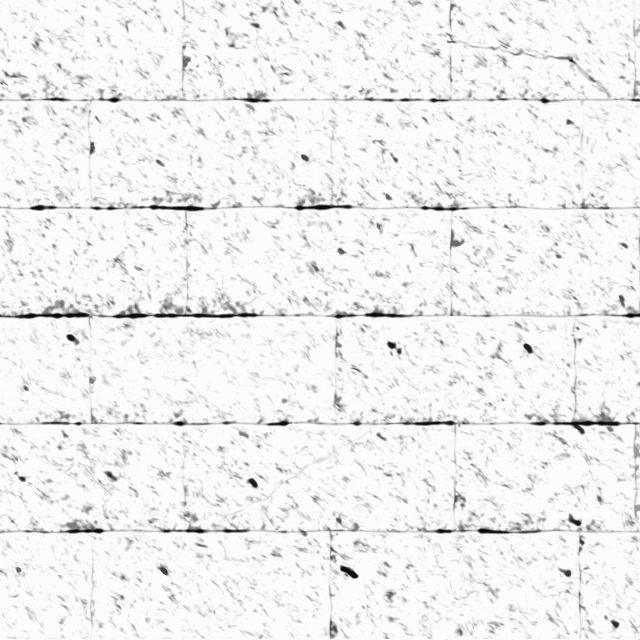
A WebGL 1 fragment shader for this texture map:

```glsl
precision highp float;
// Whitewashed block wall: six courses of rough stone with dark, broken joints.
uniform vec2 u_resolution;

const float COURSE_HEIGHT = 0.1685;
const float COURSE_OFFSET = 0.0012;
const float PAINT_WHITE = 0.988;

float hash1(vec2 p) {
  vec3 q = fract(p.xyx * 0.1031);
  q += dot(q, q.yzx + 33.33);
  return fract((q.x + q.y) * q.z);
}

vec2 hash2(vec2 p) {
  vec3 q = fract(p.xyx * vec3(0.1031, 0.1030, 0.0973));
  q += dot(q, q.yzx + 33.33);
  return fract((q.xx + q.yz) * q.zy);
}

float cornerSlope(vec2 cell, vec2 local, vec2 corner) {
  return dot(hash2(cell + corner) * 2.0 - 1.0, local - corner);
}

// Gradient noise centred on zero
float noise(vec2 p) {
  vec2 i = floor(p), f = fract(p);
  vec2 w = f * f * (3.0 - 2.0 * f);
  float low = mix(cornerSlope(i, f, vec2(0.0)), cornerSlope(i, f, vec2(1.0, 0.0)), w.x);
  float high = mix(cornerSlope(i, f, vec2(0.0, 1.0)), cornerSlope(i, f, vec2(1.0)), w.x);
  return mix(low, high, w.y);
}

// Axes along and across the falling diagonal of the stone
vec2 grainAxes(vec2 p) {
  return vec2(dot(p, vec2(0.8, -0.6)), dot(p, vec2(0.6, 0.8)));
}

float band(float distanceToLine, float halfWidth, float soft) {
  return 1.0 - smoothstep(halfWidth - soft, halfWidth + soft, abs(distanceToLine));
}

float cover(float ink, float layer) {
  return 1.0 - (1.0 - ink) * (1.0 - clamp(layer, 0.0, 1.0));
}

// Shallow chisel marks, heavier where density is high
float stoneGrain(vec2 p, float density) {
  vec2 warp = 0.012 * vec2(noise(p * 24.0), noise(p * 24.0 + 57.3));
  vec2 q = grainAxes(p + warp) * vec2(32.0, 60.0) + 40.0;
  float relief = 0.55 * noise(q) + 0.6 * noise(q * 2.1 + 13.7) + 0.5 * noise(q * 4.2 + 71.1);
  float depth = max(relief * 6.0 * density + 0.6 * noise(p * 9.0 + 5.0) - 0.1, 0.0);
  return min(0.07 * pow(depth, 1.65), 0.6);
}

// Sparse deep holes, at most one per scatter cell
float deepPits(vec2 p, float soft) {
  vec2 cell = floor(p * 14.0);
  vec2 centre = 0.5 + (hash2(cell + 19.0) - 0.5) * 0.3;
  vec2 g = grainAxes(fract(p * 14.0) - centre) / 14.0;
  float chance = hash1(cell + 83.0), big = hash1(cell + 31.0);
  float radius = mix(0.001, 0.0045, big * big);
  float d = length(g * vec2(0.45, 1.1)) + 0.009 * noise(p * 95.0) - radius;
  return step(0.82, chance) * mix(0.5, 0.95, big) * (1.0 - smoothstep(-soft, soft + 0.002, d));
}

// Bed joint: thin line, black gaps and a ragged pale smear above
float bedJoint(vec2 p, float course, float soft) {
  float above = p.y - course * COURSE_HEIGHT - COURSE_OFFSET;
  above += 0.004 * noise(vec2(p.x * 18.0, course * 5.3 + 0.4));
  float gap = noise(vec2(p.x * 7.0, course * 3.7 + 0.5));
  gap += 0.7 * noise(vec2(p.x * 26.0, course * 9.1 + 0.3));
  gap += 0.4 * noise(vec2(p.x * 64.0, course * 2.3 + 0.7));
  float halfWidth = mix(0.0011, 0.0028, smoothstep(0.0, 0.32, gap));
  halfWidth *= 1.0 + 1.2 * noise(vec2(p.x * 80.0, course + 0.6));
  float line = mix(0.25, 0.95, smoothstep(-0.1, 0.25, gap)) * band(above, halfWidth, soft + 0.0006);
  float clump = noise(p * vec2(48.0, 70.0)) + 0.8 * noise(p * 130.0);
  float smear = 0.5 * smoothstep(0.0, 0.7, clump + 0.6 * gap + 0.12 - above * 16.0);
  smear *= smoothstep(-soft, soft, above);
  return cover(line, smear) * step(0.5, course);
}

float headJointX(float course, float index) {
  float even = 0.14 + 0.382 * index;
  float odd = 0.288 + 0.355 * index + 0.06 * (1.0 - abs(index - 1.0));
  return mix(even, odd, mod(course, 2.0)) + 0.016 * (hash1(vec2(course, index) + 7.0) - 0.5);
}

// Head joint: faint upright line with chips on its right side
float headJoint(vec2 p, float x, float strength, float soft) {
  float side = p.x - x + 0.006 * noise(vec2(p.y * 28.0, x * 40.0));
  float wear = noise(vec2(p.y * 25.0, x * 31.0)) + 0.5 * noise(vec2(p.y * 70.0, x * 17.0));
  float line = mix(0.08, 0.5, smoothstep(-0.15, 0.3, wear)) * band(side, 0.0012, soft + 0.0005);
  float detail = noise(p * vec2(60.0, 75.0)) + 0.7 * noise(p * 140.0);
  float chips = 0.75 * smoothstep(0.05, 0.6, wear + detail - side * 22.0);
  return strength * cover(line, chips * smoothstep(-soft, soft, side));
}

float crack(vec2 p, vec2 a, vec2 b, float halfWidth, float soft) {
  vec2 along = b - a;
  p += 0.014 * vec2(noise(p * 30.0), noise(p * 30.0 + 21.0));
  p += 0.006 * vec2(noise(p * 90.0), noise(p * 90.0 + 33.0));
  float t = clamp(dot(p - a, along) / dot(along, along), 0.0, 1.0);
  float broken = smoothstep(-0.2, 0.3, noise(p * 50.0));
  return mix(0.2, 1.0, broken) * band(length(p - a - along * t), halfWidth, soft + 0.0008);
}

void main() {
  vec2 p = gl_FragCoord.xy / u_resolution;
  float soft = max(1.0 / u_resolution.y, 0.0016);
  float level = (p.y - COURSE_OFFSET) / COURSE_HEIGHT;
  float course = floor(level);

  // Head joints, counting the blocks passed from the left
  float ink = 0.0, block = 0.0;
  for (int i = 0; i < 3; i++) {
    float x = headJointX(course, float(i));
    float strength = mix(0.3, 1.0, hash1(vec2(course, float(i)) + 41.0));
    ink = cover(ink, headJoint(p, x, strength, soft));
    block += step(x, p.x);
  }

  // Stone face, left cleaner under each bed joint
  float density = mix(0.85, 1.12, hash1(vec2(block, course) + 3.0));
  float clean = smoothstep(0.0, 0.09, 1.0 - fract(level));
  ink = cover(ink, stoneGrain(p, density) * clean);
  ink = cover(ink, deepPits(p, soft));
  ink = cover(ink, bedJoint(p, floor(level + 0.5), soft));

  // Cracks and one pale scratch
  ink = cover(ink, 0.7 * crack(p, vec2(0.70, 0.935), vec2(0.89, 0.908), 0.0018, soft));
  ink = cover(ink, 0.8 * crack(p, vec2(0.89, 0.908), vec2(0.95, 0.855), 0.0025, soft));
  ink = cover(ink, 0.2 * crack(p, vec2(0.33, 0.175), vec2(0.58, 0.33), 0.0012, soft));

  gl_FragColor = vec4(vec3(PAINT_WHITE * (1.0 - ink)), 1.0);
}
```
